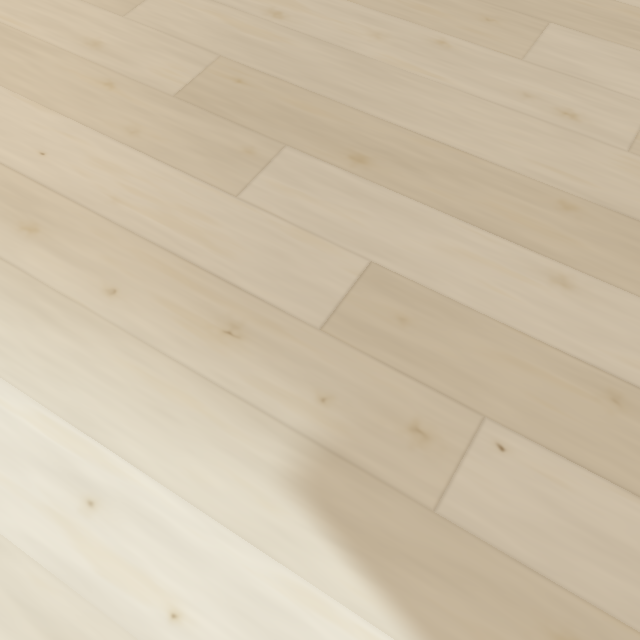
Write a Shadertoy shader that draws this texture.

```glsl
// Pale timber floor seen in perspective, with a soft patch of daylight at lower left.
// Each point is projected to floor coordinates (along, across), split into staggered
// boards, then given grain, knots, seams and light.

const vec2  VANISH       = vec2(-2.365, -0.983); // where long seams meet, y down
const float HORIZON_TILT = 0.0164;
const float CROSS_X      = 1.673;    // x where the end joints meet
const vec2  ROW_SCALE    = vec2(-5.026, 9.608);
const float BOARD_LENGTH = 8.0;      // in board widths
const float DEPTH_LENGTH = 1.0825;   // board length in projected depth
const float FIRST_JOINT  = 0.543;
const float STAGGER      = 5.0;      // rows before the joints line up again
const float SEAM_WIDTH   = 0.018;
const float SEAM_DEPTH   = 0.105;
const float KNOT_CHANCE  = 0.46;

const vec3 TAN_WOOD   = vec3(0.762, 0.699, 0.598);
const vec3 LIGHT_WOOD = vec3(0.802, 0.748, 0.662);
const vec3 STAIN      = vec3(0.69, 0.59, 0.42);
const vec3 KNOT_CORE  = vec3(0.47, 0.36, 0.22);
const vec3 SEAM_TINT  = vec3(0.9, 1.0, 1.15);
const vec3 SUN_GAIN   = vec3(1.16, 1.222, 1.305);

float hash(vec2 p) {
    vec3 q = fract(vec3(p.xyx) * 0.1031);
    q += dot(q, q.yzx + 33.33);
    return fract((q.x + q.y) * q.z);
}

float noise(vec2 p) {
    vec2 i = floor(p), f = fract(p);
    f = f * f * (3.0 - 2.0 * f);
    return mix(mix(hash(i), hash(i + vec2(1, 0)), f.x),
               mix(hash(i + vec2(0, 1)), hash(i + vec2(1, 1)), f.x), f.y);
}

float fbm(vec2 p) {
    float sum = 0.0, amp = 0.5;
    for (int i = 0; i < 4; i++) {
        sum += amp * noise(p);
        p = p * 2.03 + 7.1;
        amp *= 0.5;
    }
    return sum;
}

// Blurred line around distance zero, fading where it is thinner than a pixel
float line(float d, float width, float pixel) {
    float spread = length(vec2(width, 0.7 * pixel));
    return width / spread * exp(-d * d / (spread * spread));
}

// Knots scattered in cells along a board: x = stain, y = dark core
vec2 knots(vec2 p, vec2 board) {
    vec2 mark = vec2(0.0);
    float chance = KNOT_CHANCE * (0.4 + 1.2 * hash(board + 3.7));
    for (int i = -1; i <= 1; i++) {
        float cell = floor(p.x) + float(i);
        vec2 id = vec2(cell + board.x * 17.0, board.y * 3.0 + 40.0);
        if (hash(id) > chance) continue;
        vec2 centre = vec2(cell + 0.2 + 0.6 * hash(id + 5.3), 0.18 + 0.64 * hash(id + 9.1));
        float size = mix(0.03, 0.085, hash(id + 13.7));
        vec2 d = (p - centre) / size;
        d += 1.3 * (vec2(noise(p * 13.0 + id), noise(p * 13.0 - id)) - 0.5);
        float r = length(d * vec2(0.75, 1.0));
        vec2 wide = d * vec2(0.2, 0.6);
        float strength = mix(0.3, 1.0, hash(id + 21.0));
        float halo = 0.65 * exp(-r * r * 0.6) + 0.2 * exp(-dot(wide, wide));
        mark.x = max(mark.x, halo * strength);
        mark.y = max(mark.y, exp(-r * r * 4.0) * pow(hash(id + 31.0), 4.0));
    }
    return mark;
}

// Daylight with a sharp shadow at its right and a wide fade above
float daylight(vec2 q) {
    float fade = smoothstep(-0.14, 0.25, q.y - 0.39 - 0.5 * q.x);
    float edge = 0.44 + 0.85 * length(vec2(q.y - 0.75, 0.02));
    float soft = 0.035 + 0.3 * max(0.8 - q.y, 0.0);
    return fade * (1.0 - smoothstep(-soft, soft, q.x - edge));
}

void mainImage(out vec4 fragColor, in vec2 fragCoord) {
    vec2 q = fragCoord / iResolution.xy;
    q.y = 1.0 - q.y;

    // Project to the floor
    vec2 v = q - VANISH;
    float depth = v.y + HORIZON_TILT * v.x;
    float across = dot(ROW_SCALE, v) / depth;
    float along = (CROSS_X - q.x) / depth / DEPTH_LENGTH;
    float pixelAcross = fwidth(across), pixelAlong = fwidth(along) * BOARD_LENGTH;

    // Find the board
    float row = floor(across);
    float shifted = along - FIRST_JOINT / DEPTH_LENGTH - mod(-row, STAGGER) / STAGGER;
    vec2 board = vec2(floor(shifted), row);
    vec2 p = vec2(fract(shifted) * BOARD_LENGTH, fract(across));

    // Wood: alternating tone, broad streaks, wavy figure and fibres
    vec2 seed = 19.0 * vec2(hash(board), hash(board + 11.0));
    float tone = mod(board.x + board.y, 2.0) * 0.55 + 0.3 * hash(board + 2.0);
    float streak = fbm(p * vec2(0.8, 5.0) + seed) - 0.47;
    float figure = sin(32.0 * (p.y + 0.6 * fbm(p * vec2(0.55, 1.6) + seed)));
    float fibre = noise(p * vec2(3.0, 24.0) + seed) - 0.5;
    vec3 color = mix(TAN_WOOD, LIGHT_WOOD, tone + 0.6 * streak);
    color *= 1.0 + 0.05 * streak + 0.004 * figure + 0.014 * fibre;
    color = mix(color, STAIN, 0.18 * smoothstep(0.08, 0.32, streak));

    vec2 knot = knots(p, board);
    color = mix(color, STAIN, 0.5 * knot.x);
    color = mix(color, KNOT_CORE, 0.6 * knot.y);

    // Light
    float sun = daylight(q);
    color *= 1.0 + 0.06 * (1.0 - smoothstep(0.0, 0.5, q.x)) * (1.0 - sun);
    color *= mix(vec3(1.0), SUN_GAIN, sun);

    // Seams and end joints, worn unevenly, fainter far off and in the sun
    float seam = line(across - round(across), SEAM_WIDTH, pixelAcross);
    float joint = line((shifted - round(shifted)) * BOARD_LENGTH, SEAM_WIDTH, pixelAlong);
    float wear = mix(0.45, 1.0, noise(vec2(along * 7.0, round(across) * 5.3)));
    float clear = mix(0.55, 1.0, smoothstep(0.0, 0.5, q.y)) * (1.0 - 0.75 * sun);
    color *= 1.0 - SEAM_DEPTH * SEAM_TINT * max(seam * wear, joint * 0.9) * clear;

    fragColor = vec4(clamp(color, 0.0, 1.0), 1.0);
}
```
